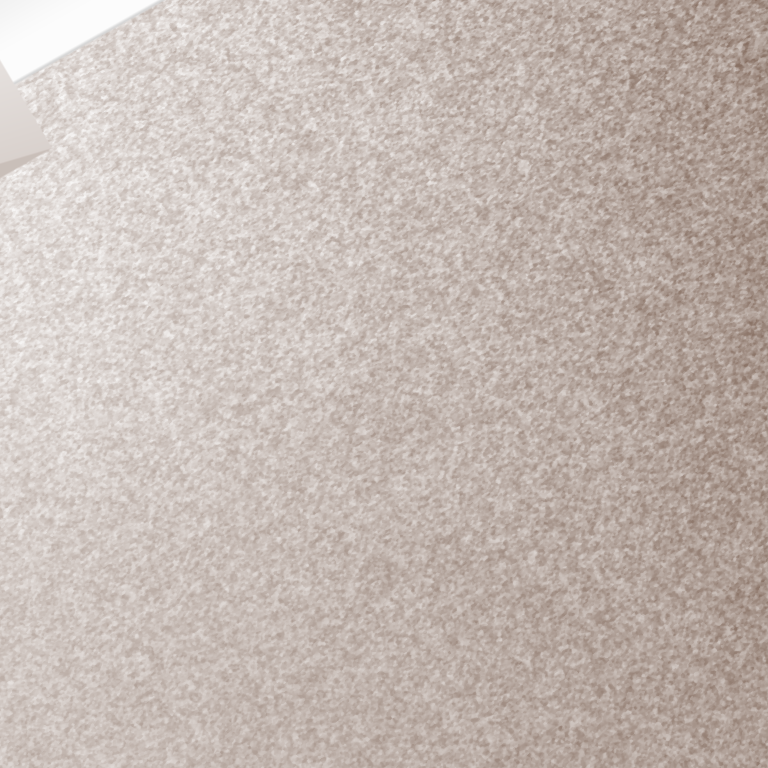
Write a Shadertoy shader that draws this texture.

```glsl
// Pale beige carpet in soft side light, with a white skirting and box at the top left corner

vec3 hash3(vec2 cell) {
    vec3 q = fract(cell.xyx * vec3(0.1031, 0.1030, 0.0973));
    q += dot(q, q.yxz + 33.33);
    return fract((q.xxy + q.yzz) * q.zyx);
}

// Soft cellular noise: every tuft spreads its own random tone, centred on zero
float tufts(vec2 p) {
    vec2 cell = floor(p);
    float sum = 0.0, total = 0.0;
    for (int y = -1; y <= 1; y++) {
        for (int x = -1; x <= 1; x++) {
            vec2 neighbour = cell + vec2(x, y);
            vec3 rnd = hash3(neighbour);
            vec2 d = neighbour + rnd.xy - p;
            float weight = exp(-5.0 * dot(d, d));
            sum += weight * (rnd.z - 0.5);
            total += weight;
        }
    }
    return sum / total;
}

// Signed distance to the line from a to b, positive on its left
float leftOf(vec2 p, vec2 a, vec2 b) {
    vec2 dir = normalize(b - a);
    return dot(p - a, vec2(-dir.y, dir.x));
}

// Warm grey ramp that turns neutral towards white
vec3 warmGrey(float tone) {
    return 1.0 - (1.0 - tone) * vec3(1.0, 1.2, 1.31);
}

void mainImage(out vec4 fragColor, in vec2 fragCoord) {
    vec2 uv = fragCoord / iResolution.xy;
    float soft = 1.2 / iResolution.y;

    // Light falls off from the upper left to the right
    float leftLight = 0.805 + 0.085 * smoothstep(0.0, 0.7, uv.y);
    float rightLight = 0.682 - 0.035 * uv.y;
    float light = mix(leftLight, rightLight, uv.x) + 0.1 * uv.y * uv.x * (1.0 - uv.x);

    // Pile: slightly slanted tufts that get finer with distance
    vec2 slanted = mat2(0.82, -0.57, 0.57, 0.82) * uv * vec2(1.0, 1.0 + 0.15 * uv.y);
    vec2 pile = slanted * vec2(0.9, 1.1);
    float grain = 0.130 * tufts(pile * 185.0)
                + 0.115 * tufts(pile * 310.0 + 17.0)
                + 0.035 * tufts(pile * 70.0 + 41.0)
                + 0.020 * tufts(uv * 14.0 + 5.0);
    float contrast = mix(0.7, 1.2, smoothstep(0.0, 1.0, uv.x * 0.6 + uv.y * 0.4));
    vec3 color = warmGrey(min(light + grain * contrast, 0.97));

    // Skirting with a thin shaded lower edge
    float skirting = leftOf(uv, vec2(0.023, 0.892), vec2(0.215, 1.0));
    float skirtingTone = mix(0.99, 0.94, smoothstep(0.03, 0.13, skirting));
    skirtingTone = mix(0.84, skirtingTone, smoothstep(0.001, 0.006, skirting));
    color = mix(color, vec3(skirtingTone), smoothstep(-soft, soft, skirting));

    // Box corner: pale side with a darker face underneath
    float box = min(leftOf(uv, vec2(0.068, 0.807), vec2(0.0, 0.922)),
                    leftOf(uv, vec2(0.0, 0.768), vec2(0.068, 0.807)));
    float side = leftOf(uv, vec2(0.0, 0.787), vec2(0.068, 0.807));
    float boxTone = mix(0.79, 0.85 + 0.4 * max(side, 0.0), smoothstep(-soft, soft, side));
    color = mix(color, warmGrey(boxTone), smoothstep(-soft, soft, box));

    fragColor = vec4(color, 1.0);
}
```
